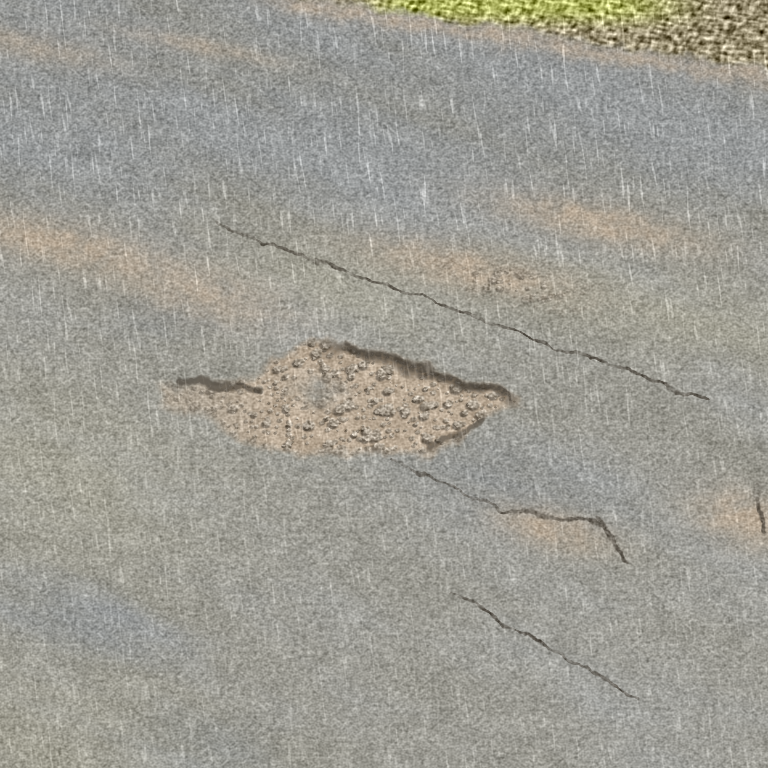
Give the GLSL for this texture, as a three.js fragment shader.

```glsl
varying vec2 vUv;

#define ROAD vec3(0.615, 0.61, 0.58)
#define BLUE_GREY vec3(0.565, 0.575, 0.575)
#define OLIVE vec3(0.645, 0.635, 0.575)
#define SAND vec3(0.725, 0.66, 0.58)
#define DARK vec3(0.25, 0.225, 0.19)
#define GRASS vec3(0.68, 0.70, 0.38)
#define STRAW vec3(0.59, 0.55, 0.44)
#define GRAIN 0.17
#define RAIN 0.16
#define SLOPE 0.36

vec2 hash2(vec2 p) {
  vec3 q = fract(vec3(p.xyx) * vec3(0.1031, 0.1030, 0.0973));
  q += dot(q, q.yzx + 33.33);
  return fract((q.xx + q.yz) * q.zy);
}

float cornerSlope(vec2 cell, vec2 f, vec2 corner) {
  return dot(hash2(cell + corner) * 2.0 - 1.0, f - corner);
}

// Gradient noise, centred on zero
float noise(vec2 p) {
  vec2 i = floor(p), f = p - i;
  vec2 u = f * f * f * (f * (f * 6.0 - 15.0) + 10.0);
  float low = mix(cornerSlope(i, f, vec2(0.0)), cornerSlope(i, f, vec2(1.0, 0.0)), u.x);
  float high = mix(cornerSlope(i, f, vec2(0.0, 1.0)), cornerSlope(i, f, vec2(1.0)), u.x);
  return mix(low, high, u.y);
}

float fbm(vec2 p) {
  float sum = 0.0, amp = 1.0;
  for (int i = 0; i < 4; i++) {
    sum += amp * noise(p);
    p = p * 2.03 + 17.3;
    amp *= 0.55;
  }
  return sum;
}

// Soft elliptical patch, sheared along the road
float patchAt(vec2 p, vec2 centre, vec2 radius) {
  vec2 q = p - centre;
  q.y += q.x * 0.2;
  return exp(-dot(q / radius, q / radius));
}

float crack(vec2 p, vec2 a, vec2 b, float width) {
  vec2 ab = b - a;
  float d = length(p - a - ab * clamp(dot(p - a, ab) / dot(ab, ab), 0.0, 1.0));
  return 1.0 - smoothstep(width * 0.3, width, d);
}

// x: signed distance to the hole, y: depth below its upper lip
vec2 hole(vec2 p) {
  float top = 0.502 + 0.052 * smoothstep(0.30, 0.41, p.x) - 0.33 * max(p.x - 0.46, 0.0);
  float bottom = 0.408 + 0.065 * (1.0 - smoothstep(0.20, 0.38, p.x)) + 0.065 * smoothstep(0.55, 0.68, p.x);
  float d = max(max(p.y - top, bottom - p.y), max(0.205 - p.x, p.x - 0.675));
  return vec2(d, top - p.y);
}

// Scattered stones; x: lit face, y: cast shadow
vec2 stones(vec2 p, float scale, float density) {
  vec2 q = p * scale, base = floor(q), result = vec2(0.0);
  for (int j = -1; j <= 1; j++) {
    for (int i = -1; i <= 1; i++) {
      vec2 cell = base + vec2(float(i), float(j));
      vec2 rnd = hash2(cell + scale);
      vec2 d = q - cell - hash2(cell + 71.0);
      float r = mix(0.18, 0.5, rnd.y) * step(rnd.x, density) + 0.001;
      float edge = length(d * vec2(0.85, 1.15)) + 0.25 * noise(q * 3.0);
      float shade = length((d + vec2(0.16, 0.2)) * vec2(0.85, 1.1));
      result.x = max(result.x, 1.0 - smoothstep(r * 0.6, r, edge));
      result.y = max(result.y, 1.0 - smoothstep(r * 0.6, r * 1.2, shade));
    }
  }
  return result;
}

void main() {
  vec2 p = vUv;
  vec2 along = vec2(p.x, p.y + SLOPE * p.x);
  vec2 wobble = vec2(fbm(p * 24.0), fbm(p * 24.0 + 50.0));
  float broad = fbm(along * vec2(3.0, 9.0) + 4.0);
  float mottled = fbm(p * vec2(32.0, 42.0));
  float fine = noise(p * vec2(150.0, 190.0)) + noise(p * vec2(290.0, 340.0) + 9.0);

  // Tarmac tones
  float cool = 0.75 * smoothstep(0.62, 0.82, p.y) + patchAt(p, vec2(0.21, 0.585), vec2(0.07, 0.03))
    + patchAt(p, vec2(0.11, 0.19), vec2(0.12, 0.05)) + patchAt(p, vec2(0.27, 0.03), vec2(0.1, 0.04))
    + 0.7 * patchAt(p, vec2(0.67, 0.37), vec2(0.15, 0.06));
  float warm = patchAt(p, vec2(0.08, 0.38), vec2(0.2, 0.12)) + patchAt(p, vec2(0.87, 0.59), vec2(0.25, 0.05))
    + 0.8 * patchAt(p, vec2(0.05, 0.04), vec2(0.25, 0.12)) + patchAt(p, vec2(0.45, 0.62), vec2(0.14, 0.05));
  vec3 col = mix(ROAD, BLUE_GREY, clamp(cool + broad * 0.7, 0.0, 1.0));
  col = mix(col, OLIVE, clamp(warm - broad * 0.5, 0.0, 1.0) * 0.75);
  col += 0.06 * broad + 0.07 * mottled;

  // Dusty patches
  float verge = p.y - 1.0 + 0.16 * (p.x - 0.36) + 0.012 * wobble.x;
  float dust = patchAt(p, vec2(0.07, 0.685), vec2(0.13, 0.028)) + 0.7 * patchAt(p, vec2(0.27, 0.615), vec2(0.11, 0.035))
    + patchAt(p, vec2(0.78, 0.71), vec2(0.13, 0.025)) + patchAt(p, vec2(0.61, 0.65), vec2(0.13, 0.027))
    + 0.6 * patchAt(p, vec2(0.04, 0.94), vec2(0.1, 0.018)) + 0.6 * patchAt(p, vec2(0.26, 0.94), vec2(0.1, 0.012))
    + patchAt(p, vec2(0.72, 0.31), vec2(0.07, 0.025)) + patchAt(p, vec2(0.97, 0.325), vec2(0.06, 0.035))
    + 0.8 * exp(-pow(verge / 0.014, 2.0)) * smoothstep(0.3, 0.4, p.x);
  col = mix(col, SAND, clamp(dust * (0.8 + 0.6 * mottled), 0.0, 0.9));

  // Hole floor with a tarmac tongue
  vec2 pit = hole(p + 0.014 * wobble);
  float floorMask = 1.0 - smoothstep(-0.012, 0.008, pit.x);
  floorMask *= 1.0 - 0.8 * patchAt(p + 0.02 * wobble, vec2(0.415, 0.492), vec2(0.035, 0.018));
  floorMask *= 0.6 + 0.4 * smoothstep(0.24, 0.38, p.x);
  col = mix(col, SAND + 0.09 * mottled, floorMask);

  // Rubble in the hole and on the right-hand patch
  float rubble = max(floorMask, 0.8 * patchAt(p, vec2(0.67, 0.63), vec2(0.09, 0.024)));
  vec2 big = stones(p, 62.0, 0.42), small = stones(p + 0.3, 125.0, 0.45);
  col = mix(col, DARK, rubble * clamp(big.y * 0.6 + small.y * 0.4, 0.0, 0.7));
  col = mix(col, vec3(0.71, 0.67, 0.61) + 0.2 * fine, rubble * max(big.x * 0.85, small.x * 0.65));

  // Shadowed lip and cracks
  float lip = smoothstep(-0.004, 0.003, pit.y) * (1.0 - smoothstep(0.007, 0.02, pit.y));
  lip *= smoothstep(0.40, 0.47, p.x) * (1.0 - smoothstep(0.66, 0.68, p.x));
  lip = max(lip, crack(p + 0.012 * wobble, vec2(0.24, 0.505), vec2(0.34, 0.488), 0.007) * 0.8);
  lip = max(lip, crack(p + 0.012 * wobble, vec2(0.56, 0.418), vec2(0.63, 0.452), 0.006) * 0.7);
  col = mix(col, DARK, lip * clamp(0.75 + 0.6 * fine, 0.0, 0.95));
  vec2 w = p + 0.011 * wobble;
  float cracks = max(crack(w, vec2(0.51, 0.40), vec2(0.66, 0.335), 0.003), crack(w, vec2(0.66, 0.335), vec2(0.78, 0.32), 0.004));
  cracks = max(cracks, max(crack(w, vec2(0.78, 0.325), vec2(0.815, 0.27), 0.004), crack(w, vec2(0.98, 0.37), vec2(0.995, 0.31), 0.004)));
  cracks = max(cracks, max(crack(w, vec2(0.28, 0.71), vec2(0.65, 0.575), 0.003), crack(w, vec2(0.65, 0.575), vec2(0.92, 0.48), 0.003)));
  cracks = max(cracks, crack(w, vec2(0.59, 0.23), vec2(0.83, 0.09), 0.003));
  col = mix(col, DARK, cracks * clamp(0.5 + 0.7 * mottled, 0.1, 0.8));

  // Grassy verge
  float blades = noise(vec2(p.x * 70.0 + p.y * 90.0, p.y * 190.0)) + noise(vec2(p.x * 160.0 - p.y * 60.0, p.y * 110.0));
  float lush = smoothstep(0.955, 0.992, p.y) * smoothstep(0.44, 0.54, p.x) * (1.0 - smoothstep(0.78, 0.95, p.x));
  vec3 turf = mix(STRAW, GRASS, lush) + 0.5 * blades + 0.12 * mottled;
  col = mix(col, turf, smoothstep(0.004, 0.02, verge));

  // Grain and slanted rain streaks
  col += GRAIN * fine;
  float streak = noise(vec2((p.x + p.y * 0.12) * 210.0, p.y * 26.0)) + 0.5 * noise(vec2((p.x + p.y * 0.12) * 330.0, p.y * 34.0));
  col += RAIN * smoothstep(0.12, 0.6, streak) * mix(0.55, 1.0, smoothstep(0.3, 0.8, p.y));
  gl_FragColor = vec4(clamp(col, 0.0, 1.0), 1.0);
}
```
